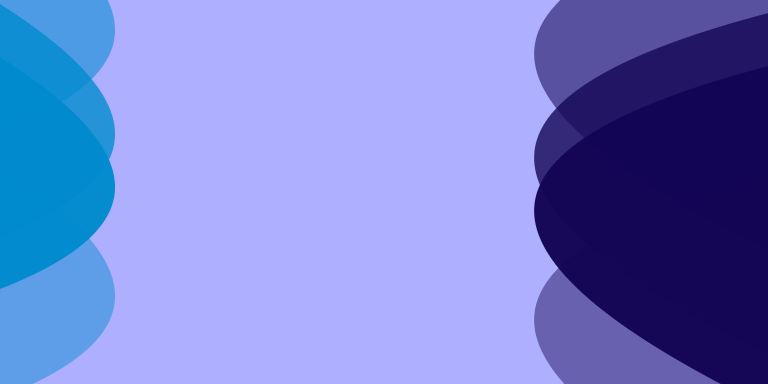
Write a WebGL 1 fragment shader that draws this background.

```glsl
precision highp float;
// Flat lavender field with stacked translucent lobes bulging in from both sides.
// Each lobe is a skewed parabola; four copies per side are blended in turn,
// cyan on the left and dark indigo on the right.

uniform vec2 u_resolution;

// Coverage of a lobe: q.x is the distance from its side of the canvas,
// q.y the height above its tip; skew leans the parabola up or down.
float lobe(vec2 q, float reach, float curve, float skew) {
    float lean = 1.0 + skew * q.y;
    float edge = reach - curve * q.y * q.y / lean;
    float slope = curve * q.y * (2.0 + skew * q.y) / (lean * lean);
    float dist = (edge - q.x) / sqrt(1.0 + slope * slope);
    return clamp(0.5 + dist * u_resolution.y, 0.0, 1.0);
}

void main() {
    // Canvas height is one unit
    vec2 p = gl_FragCoord.xy / u_resolution.y;
    float fromRight = u_resolution.x / u_resolution.y - p.x;

    vec3 color = vec3(0.682, 0.686, 1.0);
    vec3 cyan = vec3(0.0, 0.545, 0.808);
    vec3 indigo = vec3(0.075, 0.02, 0.33);

    // Tip heights and opacities, from the top lobe to the bottom one
    vec4 tips = vec4(0.922, 0.651, 0.513, 0.229);
    vec4 opacity = vec4(0.555, 0.79, 0.975, 0.46);

    for (int i = 0; i < 4; i++) {
        float rise = p.y - tips[i];
        float left = lobe(vec2(p.x, rise), 0.2995, 3.33, 0.81);
        // The right stack sits slightly lower and leans the other way
        float right = lobe(vec2(fromRight, rise + 0.062), 0.609, 3.15, -0.705);
        color = mix(color, cyan, left * opacity[i]);
        color = mix(color, indigo, right * opacity[i]);
    }

    gl_FragColor = vec4(color, 1.0);
}
```
